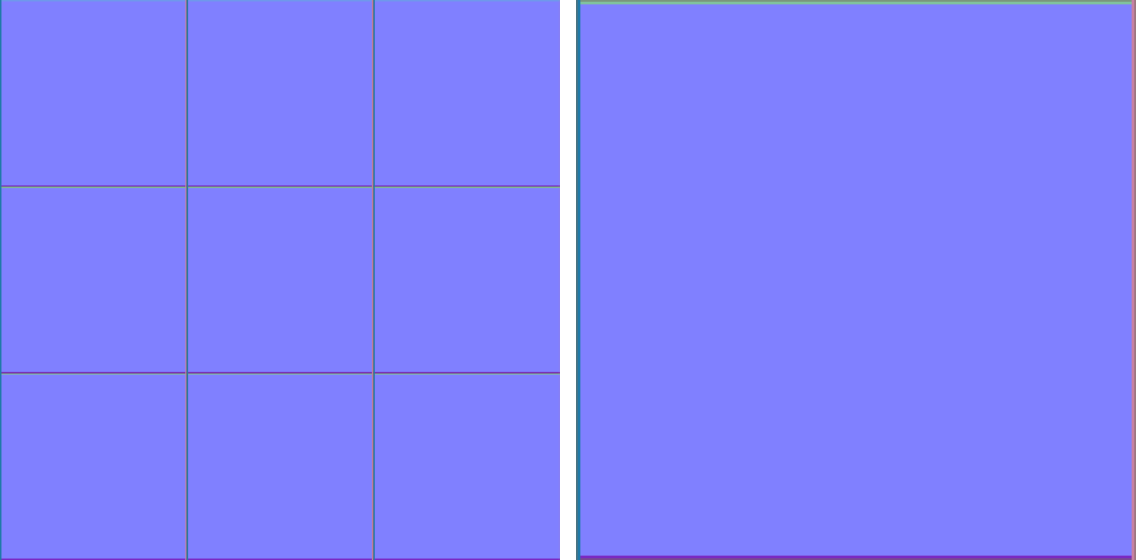
Left, the full canvas; right, a detail of the centre.
Reproduce this texture map procedurally as a WebGL 2 fragment shader.

```glsl
#version 300 es
precision highp float;
// Tangent-space normal map of a 3 by 3 grid of flat square tiles.
// Each thin joint is a pair of opposing bevels, found from the signed
// distance to the nearest grid line; inner joints also hold a dark groove.

uniform vec2 u_resolution;
out vec4 outColor;

const float TILES = 3.0;
const float BEVEL_WIDTH = 0.0026;
const vec3 FLAT_NORMAL = vec3(0.5, 0.5, 1.0);

// Bevel colours, named by the tile side they belong to
const vec3 RIGHT_BEVEL = vec3(0.78, 0.50, 0.64);
const vec3 LEFT_BEVEL = vec3(0.12, 0.48, 0.66);
const vec3 TOP_BEVEL = vec3(0.50, 0.76, 0.62);
const vec3 BOTTOM_BEVEL = vec3(0.48, 0.16, 0.76);
const vec3 OUTER_TOP = vec3(0.42, 0.62, 0.90);
const vec3 GROOVE = vec3(0.46, 0.42, 0.36);

// Smooth coverage of the interval from a to b
float band(float x, float a, float b, float blur) {
    return clamp((x - a) / blur + 0.5, 0.0, 1.0)
         * clamp((b - x) / blur + 0.5, 0.0, 1.0);
}

// Index of the nearest grid line, from 0 to TILES
float nearestLine(float x) {
    return floor(x * TILES + 0.5);
}

// One inside the canvas, zero on its border lines
float innerLine(float index) {
    return step(0.5, index) * step(index, TILES - 0.5);
}

// Lays the two bevels and the groove of one joint over a base colour
vec3 addJoint(vec3 base, float d, vec3 lowSide, vec3 highSide,
              vec2 strength, float groove, float blur) {
    float low = band(d, -BEVEL_WIDTH, 0.0, blur);
    float high = band(d, 0.0, BEVEL_WIDTH, blur);
    float core = band(d, -0.4 * BEVEL_WIDTH, 0.4 * BEVEL_WIDTH, blur);
    vec3 color = mix(base, lowSide, low * strength.x);
    color = mix(color, highSide, high * strength.y);
    return mix(color, GROOVE, core * groove);
}

void main() {
    vec2 uv = gl_FragCoord.xy / u_resolution;
    vec2 blur = 1.0 / u_resolution;
    vec2 line = vec2(nearestLine(uv.x), nearestLine(uv.y));
    vec2 d = uv - line / TILES;
    vec2 inner = vec2(innerLine(line.x), innerLine(line.y));

    // Joints differ a little in strength from one line to the next
    vec2 vary = 0.5 + 0.5 * cos(3.14159 * line);
    vec2 acrossStrength = vec2(mix(0.8, 1.0, vary.x), 1.0);
    acrossStrength.x *= mix(0.15, 1.0, inner.x);
    vec2 upStrength = vec2(mix(0.8, 1.0, vary.y), mix(1.0, 0.75, vary.y * inner.y));
    vec3 topBevel = mix(OUTER_TOP, TOP_BEVEL, inner.y);

    // Horizontal joints first, then vertical joints over them
    vec3 color = addJoint(FLAT_NORMAL, d.y, topBevel, BOTTOM_BEVEL,
                          upStrength, 0.5 * inner.y, blur.y);
    color = addJoint(color, d.x, RIGHT_BEVEL, LEFT_BEVEL,
                     acrossStrength, 0.5 * inner.x, blur.x);
    outColor = vec4(color, 1.0);
}
```
